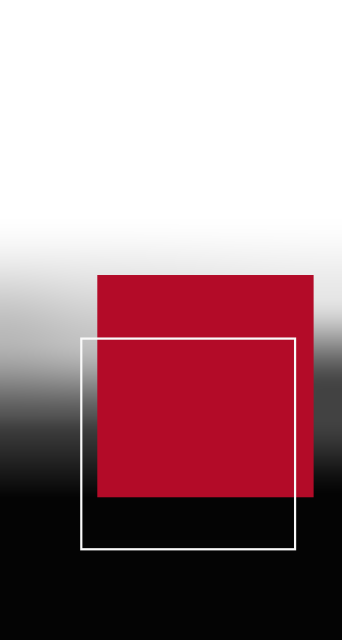
A Shadertoy shader for this background:

```glsl
// A white-to-black vertical fade with uneven smoky sides, under a solid red
// block and an offset thin white frame. The fade sums smooth steps per side;
// the block and frame are antialiased box coverages.

// Coverage of an axis-aligned box given by its corners, in canvas fractions
float boxCoverage(vec2 uv, vec2 lower, vec2 upper) {
    vec2 edge = (abs(uv - 0.5 * (lower + upper)) - 0.5 * (upper - lower)) * iResolution.xy;
    vec2 cover = clamp(0.5 - edge, 0.0, 1.0);
    return cover.x * cover.y;
}

// Brightness of the fade; depth runs from 0 at the top to 1 at the bottom
float smokyFade(float x, float depth) {
    // The left side has a long pale grey shelf
    float left = 1.0 - 0.27 * smoothstep(0.33, 0.56, depth)
                     - 0.45 * smoothstep(0.53, 0.68, depth)
                     - 0.27 * clamp((depth - 0.65) / 0.13, 0.0, 1.0);
    // The right side drops sooner, to a dark grey shelf
    float right = 1.0 - 0.10 * smoothstep(0.33, 0.48, depth)
                      - 0.64 * smoothstep(0.46, 0.61, depth)
                      - 0.25 * smoothstep(0.65, 0.785, depth);
    float fade = mix(left, right, smoothstep(0.25, 0.95, x));
    // Slight lift away from the left edge, strongest within the shelf
    float shelf = smoothstep(0.38, 0.50, depth) * (1.0 - smoothstep(0.54, 0.66, depth));
    fade += 0.05 * shelf * (smoothstep(0.0, 0.3, x) - 0.5) * (1.0 - smoothstep(0.3, 0.8, x));
    return max(fade, 0.016);
}

void mainImage(out vec4 fragColor, in vec2 fragCoord) {
    vec2 uv = fragCoord / iResolution.xy;
    vec3 color = vec3(smokyFade(uv.x, 1.0 - uv.y));

    // Red block
    float block = boxCoverage(uv, vec2(0.2845, 0.2230), vec2(0.9170, 0.5703));
    color = mix(color, vec3(0.702, 0.043, 0.157), block);

    // White frame: outer box minus its inset
    vec2 lower = vec2(0.2345, 0.1400), upper = vec2(0.8660, 0.4727);
    vec2 stroke = vec2(0.0064, 0.0035);
    float frame = boxCoverage(uv, lower, upper)
                - boxCoverage(uv, lower + stroke, upper - stroke);
    color = mix(color, vec3(0.98), frame);

    fragColor = vec4(color, 1.0);
}
```
